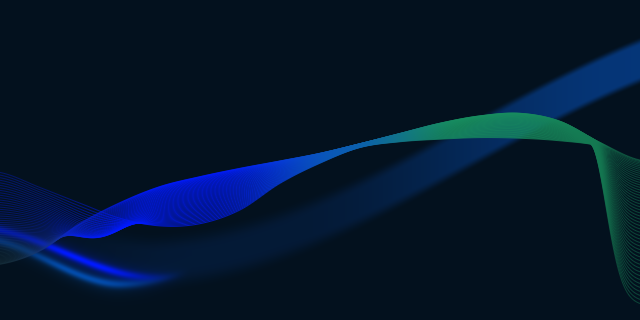
Write a Shadertoy shader that draws this background.

```glsl
// Twisting ribbon of fine blue-to-green lines over a soft blue band on dark navy.
#define LINE_COUNT 50
#define LINE_WIDTH 0.0024
#define LINE_SPREAD 1.4
#define BAND_HALF_WIDTH 0.062
#define STREAK_WIDTH 0.013
#define FOLD_X 1.844

const vec3 NAVY = vec3(0.012, 0.066, 0.118);
const vec3 BLUE = vec3(0.0, 0.10, 1.0);
const vec3 AZURE = vec3(0.04, 0.36, 0.70);
const vec3 GREEN = vec3(0.09, 0.55, 0.37);
const vec3 SLATE = vec3(0.12, 0.24, 0.29);

// Heights of the ribbon's two edges (crest, trough) at even steps in x
const int KNOTS = 17;
const vec2 EDGE[KNOTS] = vec2[KNOTS](
    vec2(.174, .461), vec2(.216, .414), vec2(.302, .365), vec2(.367, .318),
    vec2(.417, .294), vec2(.448, .301), vec2(.474, .344), vec2(.497, .427),
    vec2(.521, .490), vec2(.551, .539), vec2(.583, .557), vec2(.615, .565),
    vec2(.638, .570), vec2(.646, .568), vec2(.621, .560), vec2(.555, .544),
    vec2(.500, .505));

vec2 knot(int i) { return EDGE[clamp(i, 0, KNOTS - 1)]; }

// Catmull-Rom edges, with the trough dropping steeply past the fold
vec2 ribbonEdges(float x) {
    float u = x * 8.0;
    int i = int(floor(u));
    float f = u - float(i);
    vec2 a = knot(i - 1), b = knot(i), c = knot(i + 1), d = knot(i + 2);
    vec2 y = b + 0.5 * f * (c - a + f * (2.0 * a - 5.0 * b + 4.0 * c - d
           + f * (3.0 * (b - c) + d - a)));
    float fold = max(x - FOLD_X, 0.0) / 0.069;
    y.y -= 0.456 * (1.0 - exp(-fold * fold));
    return y;
}

// Sag of the middle lines where the ribbon twists at the left
float twistSag(float x) {
    float s = (x - 0.3) / 0.13;
    return 0.32 * exp(-s * s);
}

vec3 ribbonColor(float x, float k) {
    vec3 c = mix(BLUE, AZURE, smoothstep(0.65, 1.1, x));
    c = mix(c, GREEN, smoothstep(1.05, 1.45, x));
    c = mix(c, GREEN * 0.85, smoothstep(1.6, 1.9, x));
    float gray = (1.0 - smoothstep(0.0, 0.4, x)) * (1.0 - 0.8 * smoothstep(0.2, 0.75, k));
    return mix(c, SLATE, gray);
}

// Wide blurred band rising to the right
vec3 addBand(vec3 col, vec2 p) {
    float center = 0.18 + 0.74 * smoothstep(0.45, 2.5, p.x)
                 + 0.083 * (1.0 - smoothstep(0.0, 0.5, p.x));
    float blur = mix(0.035, 0.014, smoothstep(0.5, 1.8, p.x));
    float d = abs(p.y - center) - BAND_HALF_WIDTH;
    float mask = 1.0 - smoothstep(-blur, blur, d);
    vec3 tint = mix(vec3(0.015, 0.10, 0.21), vec3(0.02, 0.21, 0.47),
                    smoothstep(0.9, 2.0, p.x));
    return mix(col, tint, mask * smoothstep(0.1, 0.7, p.x + 0.1));
}

// Glowing streak that sinks, levels out at endX and fades away
vec3 addStreak(vec3 col, vec2 p, float startY, float drop, float endX, vec3 tint) {
    float tail = max(p.x - endX, 0.0);
    float y = startY - drop * smoothstep(-0.08, endX, p.x) + tail * tail;
    float d = (p.y - y) / STREAK_WIDTH;
    float fade = mix(0.6, 1.0, smoothstep(0.05, 0.22, p.x))
               * (1.0 - smoothstep(0.3, 0.6, p.x));
    return mix(col, tint, fade * (0.8 * exp(-d * d) + 0.2 * exp(-0.15 * d * d)));
}

// Bundle of fine lines blended between the two edges
vec3 addRibbon(vec3 col, vec2 p) {
    float pixel = 1.0 / iResolution.y;
    float halfWidth = max(pixel, LINE_WIDTH);
    float dx = 0.002;
    vec2 edges = ribbonEdges(p.x);
    vec2 slopes = (ribbonEdges(p.x + dx) - edges) / dx;
    float sag = twistSag(p.x);
    float sagSlope = (twistSag(p.x + dx) - sag) / dx;
    float strength = mix(0.5, 0.95, smoothstep(0.1, 0.6, p.x));
    strength *= 1.0 - 0.3 * smoothstep(1.84, 1.92, p.x);
    for (int i = 0; i < LINE_COUNT; i++) {
        float k = float(i) / float(LINE_COUNT - 1);
        float t = pow(k, LINE_SPREAD);
        float bend = t * (1.0 - t);
        float y = mix(edges.x, edges.y, t) - sag * bend;
        float slope = mix(slopes.x, slopes.y, t) - sagSlope * bend;
        float d = abs(p.y - y) * inversesqrt(1.0 + slope * slope);
        float cover = max(0.0, 1.0 - d / halfWidth) * LINE_WIDTH / halfWidth;
        col = mix(col, ribbonColor(p.x, k), cover * strength);
    }
    return col;
}

void mainImage(out vec4 fragColor, in vec2 fragCoord) {
    vec2 p = fragCoord / iResolution.y;
    vec3 col = addBand(NAVY, p);
    col = addStreak(col, p, 0.258, 0.146, 0.38, vec3(0.01, 0.30, 0.66));
    col = addStreak(col, p, 0.289, 0.156, 0.48, BLUE);
    col = addRibbon(col, p);
    fragColor = vec4(col, 1.0);
}
```
